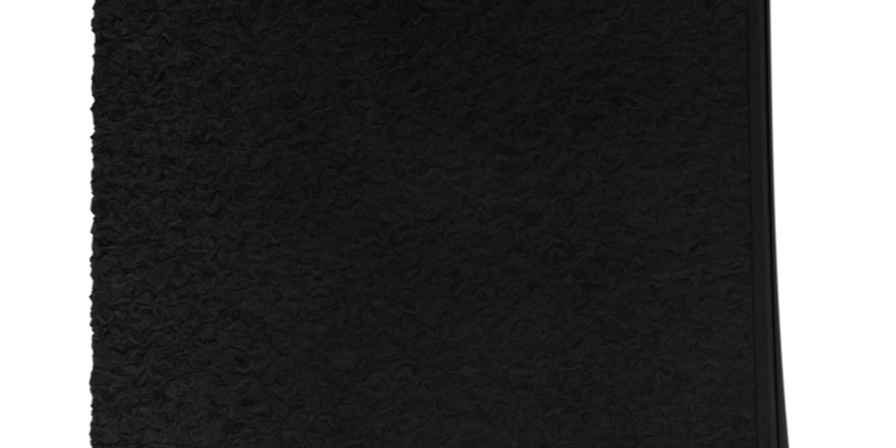
This texture is drawn by a WebGL 1 fragment shader. Its source:

```glsl
precision highp float;
// A black fleece blanket lying on white, with a folded hem on its right side.
// Curly pile comes from warped noise: ridged creases between small lit tufts,
// toned by broad soft patches; the outline is bumpy left and flared right.

uniform vec2 u_resolution;

float hash(vec2 p) {
  vec3 q = fract(vec3(p.xyx) * 0.1031);
  q += dot(q, q.yzx + 33.33);
  return fract((q.x + q.y) * q.z);
}

float noise(vec2 p) {
  vec2 cell = floor(p), f = fract(p);
  f = f * f * (3.0 - 2.0 * f);
  float low = mix(hash(cell), hash(cell + vec2(1.0, 0.0)), f.x);
  float high = mix(hash(cell + vec2(0.0, 1.0)), hash(cell + 1.0), f.x);
  return mix(low, high, f.y);
}

float fbm(vec2 p) {
  float sum = 0.0, gain = 0.5;
  for (int i = 0; i < 4; i++) {
    sum += gain * noise(p);
    p = mat2(0.8, 0.6, -0.6, 0.8) * p * 2.0 + 17.3;
    gain *= 0.5;
  }
  return sum / 0.9375;
}

// Brightness of the pile, centred near zero
float pile(vec2 p) {
  vec2 warp = vec2(noise(p * 55.0), noise(p * 55.0 + 40.0)) - 0.5;
  vec2 q = p * vec2(58.0, 92.0) + warp * 2.2;
  float tuft = noise(q) - noise(q + vec2(-0.25, 0.55));
  float crease = 1.0 - smoothstep(0.0, 0.17, abs(noise(q * 0.85 + 71.0) - 0.5));
  float fibre = noise(p * vec2(190.0, 230.0)) - 0.5;
  return 0.045 * tuft - 0.024 * crease + 0.026 * fibre + 0.010;
}

// Soft vertical line of a given half width
float line(float x, float width, float blur) {
  return 1.0 - smoothstep(width, width + blur, abs(x));
}

void main() {
  vec2 p = gl_FragCoord.xy / u_resolution.y;
  p.x *= 2.0 * u_resolution.y / u_resolution.x;
  float blur = 0.004;
  float drop = 1.0 - p.y;

  // Outline and hem positions
  float left = 0.208 - 0.005 * drop + 0.009 * (noise(vec2(p.y * 62.0, 3.0)) - 0.5)
             + 0.004 * (noise(vec2(p.y * 160.0, 9.0)) - 0.5);
  float right = 1.719 + 0.016 * drop + 0.026 * drop * drop * drop;
  float fold = 1.709 + 0.015 * drop + 0.014 * drop * drop;
  float hem = 1.668 + 0.013 * drop + 0.010 * drop * drop;

  // Broad light: paler at the left and foot, deepest near the upper middle
  float patches = fbm(p * vec2(3.0, 5.0) + 5.0) - 0.5;
  float side = 1.0 - smoothstep(0.2, 0.85, p.x);
  float light = 0.072 + 0.024 * side * (0.35 + 0.65 * drop) + 0.020 * drop
              + 0.028 * patches + 0.010 * smoothstep(1.3, 1.65, p.x);
  float shade = light + pile(p) * (0.85 + 0.65 * side);
  shade += 0.055 * (1.0 - smoothstep(0.0, 0.022, p.x - left)) * noise(p * 110.0);

  // Smooth hem strip, then the second layer beyond the fold
  float strip = 0.092 + 0.025 * drop + 0.018 * (noise(p * vec2(180.0, 70.0)) - 0.5);
  strip += 0.035 * line(p.x - fold + 0.010, 0.002, 0.006);
  shade = mix(shade, strip, smoothstep(hem - blur, hem + blur, p.x));
  shade -= 0.025 * line(p.x - hem, 0.001, 0.005);
  float under = 0.115 + 0.07 * smoothstep(fold, right, p.x);
  shade = mix(shade, under, smoothstep(fold, fold + blur, p.x));
  shade -= 0.060 * line(p.x - fold, 0.001, 0.004);

  vec3 fleece = max(shade, 0.025) * vec3(0.96, 1.03, 0.97);
  float cover = smoothstep(left - blur, left + blur, p.x)
              * (1.0 - smoothstep(right - blur, right + blur, p.x));
  gl_FragColor = vec4(mix(vec3(1.0), fleece, cover), 1.0);
}
```
